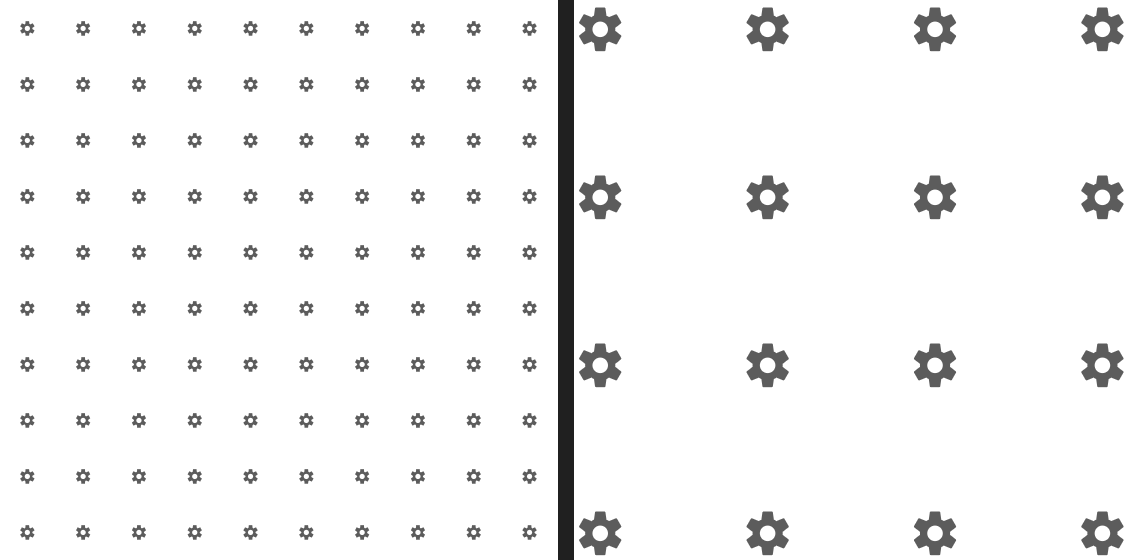
Left: the whole. Right: its middle third, enlarged.
Give the GLSL for this pattern, as a Shadertoy shader.

```glsl
// Small grey cogwheels on a white ground, one at the middle of each cell of a
// square grid. Each cog is a distance function: a disc joined with six tapered
// teeth, folded from a single sector, minus a round bore.

#define REPEATS 10.0                 // cells across and down
#define CENTER vec2(0.490, 0.492)    // cog position inside a cell
#define COG_RADIUS 0.1300            // tip radius, in cell heights
#define TEETH 6.0
#define BODY 0.69                    // the sizes below are in tip radii
#define BORE 0.355
#define TOOTH_HALF_WIDTH 0.255       // measured halfway up the tooth
#define TOOTH_TAPER 0.14
#define ROUNDING 0.05
#define INK vec3(0.36)
#define PAPER vec3(1.0)

const float TAU = 6.2831853;

// Signed distance to a cog of tip radius 1 with one tooth pointing up
float cogDistance(vec2 p) {
    float r = length(p);

    // Fold every tooth onto the upward one
    float sector = TAU / TEETH;
    float angle = atan(p.x, p.y);
    angle -= sector * floor(angle / sector + 0.5);
    vec2 q = r * vec2(abs(sin(angle)), cos(angle));

    // Tapered tooth with softened tip corners
    float midHeight = 0.5 * (BODY + 1.0);
    float flank = q.x - TOOTH_HALF_WIDTH + TOOTH_TAPER * (q.y - midHeight);
    flank /= sqrt(1.0 + TOOTH_TAPER * TOOTH_TAPER);
    vec2 edge = vec2(flank, q.y - 1.0) + ROUNDING;
    float tooth = length(max(edge, 0.0)) + min(max(edge.x, edge.y), 0.0) - ROUNDING;

    return max(min(r - BODY, tooth), BORE - r);
}

void mainImage(out vec4 fragColor, in vec2 fragCoord) {
    // Position in the cell, measured in cell heights from the cog centre
    vec2 cell = fract(fragCoord / iResolution.xy * REPEATS) - CENTER;
    cell.x *= iResolution.x / iResolution.y;

    // Coverage over one pixel of edge
    float pixel = REPEATS / iResolution.y;
    float d = cogDistance(cell / COG_RADIUS) * COG_RADIUS;
    float coverage = clamp(0.5 - d / pixel, 0.0, 1.0);

    fragColor = vec4(mix(PAPER, INK, coverage), 1.0);
}
```
